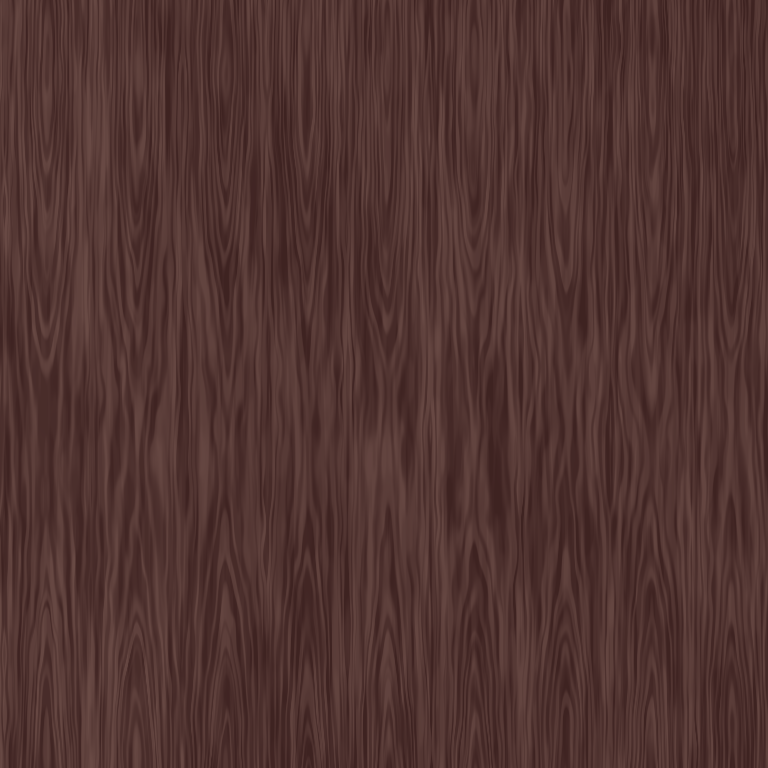
This texture is drawn by a three.js fragment shader. Its source:

```glsl
varying vec2 vUv;

const float TAU = 6.2831853;
const vec3 DARK_WOOD = vec3(0.243, 0.136, 0.130);
const vec3 PALE_WOOD = vec3(0.432, 0.310, 0.287);

float hash(vec2 p) {
  return fract(sin(dot(p, vec2(127.1, 311.7))) * 43758.5453);
}

float noise(vec2 p) {
  vec2 cell = floor(p);
  vec2 f = fract(p);
  f = f * f * (3.0 - 2.0 * f);
  float low = mix(hash(cell), hash(cell + vec2(1.0, 0.0)), f.x);
  float high = mix(hash(cell + vec2(0.0, 1.0)), hash(cell + vec2(1.0, 1.0)), f.x);
  return mix(low, high, f.y);
}

// Noise centred on zero, stretched by a separate frequency per axis
float grain(vec2 p, vec2 frequency, float seed) {
  return noise(p * frequency + seed * vec2(17.3, 9.1)) - 0.5;
}

// Distance from the leaf centre line, 0 to 1, with a slight sway
float leafDistance(vec2 p, float leaves) {
  float sway = 0.006 * sin(TAU * p.x * 2.0 + 1.0) + 0.005 * grain(p, vec2(5.0, 4.0), 1.0);
  return abs(fract((p.x + sway) * leaves - 0.1) - 0.5) * 2.0;
}

// Growth-ring height: arched at the leaf centre, upright elsewhere
float ringHeight(vec2 p, float across, float rings, float arch) {
  float flank = rings * sqrt(across * across + 0.006);
  float rise = arch * cos(TAU * (p.y - 0.42)) * exp(-3.5 * across * across);
  float drift = 3.0 * grain(p, vec2(9.0, 3.0), 2.0);
  float wobble = 2.0 * grain(p, vec2(36.0, 9.0), 3.0);
  float fray = 1.3 * grain(p, vec2(110.0, 24.0), 4.0);
  return flank + rise + drift + wobble + fray;
}

// Crisp bands of uneven width and strength following the rings
float ringBands(float height, vec2 p) {
  float slide = p.y * 7.0 + p.x * 9.0;
  float patchy = noise(vec2(height * 0.7, slide));
  float narrow = noise(vec2(height * 1.5 + 31.0, slide * 2.0));
  float wave = 0.5 + 0.5 * sin(TAU * (height * 0.4 + 0.9 * noise(vec2(height * 0.3, slide))));
  return smoothstep(0.30, 0.70, 0.4 * patchy + 0.3 * narrow + 0.3 * wave);
}

// Upright streaks with firm edges and tapered ends
float streakLines(vec2 p, vec2 frequency, float seed) {
  return smoothstep(-0.18, 0.18, grain(p, frequency, seed)) - 0.5;
}

void main() {
  vec2 p = vUv;
  float across = leafDistance(p, 9.0);
  float bands = ringBands(ringHeight(p, across, 18.0, 6.5), p);

  // Wavering streaks, fine pores and broad staining
  vec2 q = p + vec2(0.007 * grain(p, vec2(14.0, 7.0), 8.0), 0.0);
  float streaks = streakLines(q, vec2(170.0, 9.0), 5.0);
  float slivers = streakLines(q, vec2(240.0, 20.0), 9.0);
  float stain = grain(p, vec2(7.0, 2.0), 7.0);

  float tone = 0.37 + 0.46 * (bands - 0.5);
  tone += (0.14 + 0.14 * across) * streaks + 0.14 * slivers + 0.14 * stain;
  tone += 0.10 * (0.5 - p.x);

  gl_FragColor = vec4(mix(DARK_WOOD, PALE_WOOD, clamp(tone, 0.0, 1.0)), 1.0);
}
```
